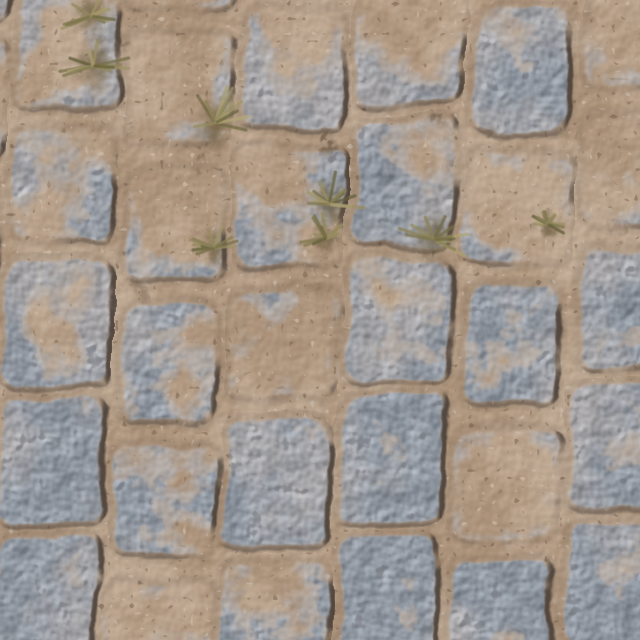
Give the GLSL for this texture, as a Shadertoy shader.

```glsl
// Worn blue-grey cobblestones half buried in tan sand, with cracks and dry grass tufts.

vec2 hash22(vec2 p) {
    vec3 q = fract(p.xyx * vec3(0.1031, 0.1030, 0.0973));
    q += dot(q, q.yzx + 33.33);
    return fract((q.xx + q.yz) * q.zy);
}

float cornerSlope(vec2 cell, vec2 corner, vec2 f) {
    float angle = 6.2832 * hash22(cell + corner + 70.0).x;
    return dot(vec2(cos(angle), sin(angle)), f - corner);
}

float gradientNoise(vec2 p) {
    vec2 i = floor(p), f = fract(p);
    vec2 u = f * f * f * (f * (f * 6.0 - 15.0) + 10.0);
    float low = mix(cornerSlope(i, vec2(0, 0), f), cornerSlope(i, vec2(1, 0), f), u.x);
    float high = mix(cornerSlope(i, vec2(0, 1), f), cornerSlope(i, vec2(1, 1), f), u.x);
    return 1.4 * mix(low, high, u.y);
}

float fbm(vec2 p) {
    float sum = 0.0, amp = 0.6;
    for (int i = 0; i < 5; i++) {
        sum += amp * gradientNoise(p);
        p = mat2(1.6, 1.2, -1.2, 1.6) * p + 7.3;
        amp *= 0.52;
    }
    return sum;
}

float roughness(vec2 p) {
    return gradientNoise(p * vec2(48.0, 58.0)) + 0.7 * gradientNoise(p * 105.0 + 9.0);
}

float roundedBox(vec2 p, vec2 halfSize, float radius) {
    vec2 d = abs(p) - halfSize + radius;
    return length(max(d, 0.0)) + min(max(d.x, d.y), 0.0) - radius;
}

float segmentDistance(vec2 p, vec2 a, vec2 b) {
    vec2 pa = p - a, ba = b - a;
    return length(pa - ba * clamp(dot(pa, ba) / dot(ba, ba), 0.0, 1.0));
}

// Each tuft grows from a joint; blades fan out and narrow into the blur.
vec3 addGrass(vec3 color, vec2 p) {
    for (int t = 0; t < 8; t++) {
        vec2 h = hash22(vec2(t, 41));
        vec2 root = vec2((float(t % 5) + 0.8) * 0.178 + 0.02 * h.x, 0.56 + 0.42 * h.y);
        float size = mix(0.018, 0.048, hash22(vec2(t, 17)).x);
        vec2 d = p - root;
        if (length(d) > size * 1.6) continue;
        float clump = smoothstep(size, 0.0, length(d * vec2(1.3, 0.9)) + 0.02 * fbm(p * 40.0));
        color = mix(color, vec3(0.42, 0.36, 0.25), 0.7 * clump);
        for (int b = 0; b < 12; b++) {
            vec2 r = hash22(vec2(b, t + 5));
            float angle = 1.57 + (r.x - 0.5) * 4.2;
            vec2 tip = size * (0.5 + 0.8 * r.y) * vec2(cos(angle), sin(angle));
            float blade = smoothstep(0.0042, 0.0008, segmentDistance(d, tip * 0.1, tip));
            vec3 bladeColor = mix(vec3(0.38, 0.36, 0.22), vec3(0.70, 0.65, 0.46), fract(r.x * 7.0 + r.y));
            color = mix(color, bladeColor, 0.75 * blade);
        }
    }
    return color;
}

void mainImage(out vec4 fragColor, in vec2 fragCoord) {
    vec2 p = fragCoord / iResolution.y;

    // Stone layout: columns with staggered, uneven blocks
    vec2 q = p + 0.014 * vec2(fbm(p * 9.0), fbm(p * 9.0 + 31.0));
    q.x -= 0.04 * q.y - 0.02;
    vec2 pitch = vec2(0.178, 0.215);
    float column = floor(q.x / pitch.x);
    q.y += pitch.y * hash22(vec2(column, 3)).x * 0.6;
    vec2 cell = vec2(column, floor(q.y / pitch.y));
    vec2 id = hash22(cell + 12.0);
    vec2 local = q - (cell + 0.5) * pitch;
    vec2 halfSize = vec2(0.070 + 0.012 * id.x, 0.080 + 0.018 * id.y);
    float edge = roundedBox(local, halfSize, 0.022);

    // Sand cover: hollows fill first, lower stones stay barer
    float bare = 0.62 * fbm(p * 6.5 + 4.0) + 0.5 * (id.y - 0.5) + 0.22 * (0.4 - p.y);
    bare += 0.22 * smoothstep(-0.06, 0.0, edge) - 0.9 * local.y - 0.03;
    float block = smoothstep(0.004, -0.004, edge);
    float dust = block * smoothstep(-0.10, 0.05, bare);
    float stone = block * smoothstep(0.05, 0.15, bare + 0.12 * fbm(p * 30.0));

    // Relief lit from the upper left
    float relief = roughness(p) - roughness(p + vec2(-0.004, 0.005));
    float broad = fbm(p * 5.0 + 50.0);
    float mottled = fbm(p * 24.0 + 20.0);

    // Sand with fine grains, pits and pale grit
    vec3 color = mix(vec3(0.675, 0.575, 0.48), vec3(0.74, 0.655, 0.57), smoothstep(-0.4, 0.4, broad + 0.5 * mottled));
    color += 0.035 * relief;
    float grit = gradientNoise(p * 85.0 + 3.0);
    color = mix(color, vec3(0.50, 0.41, 0.33), 0.6 * smoothstep(0.50, 0.75, grit));
    color = mix(color, vec3(0.82, 0.76, 0.70), 0.6 * smoothstep(0.52, 0.75, -grit));
    color *= 1.0 - 0.07 * smoothstep(0.012, 0.0, abs(edge - 0.008));

    // Dusty pale rims, then clean blue-grey faces
    vec3 dusty = vec3(0.685, 0.66, 0.645) + 0.06 * mottled + 0.05 * relief;
    color = mix(color, dusty, 0.9 * dust);
    vec3 face = mix(vec3(0.55, 0.585, 0.63), vec3(0.655, 0.65, 0.66), smoothstep(-0.25, 0.45, broad + 0.5 * p.y - 0.2));
    face += 0.13 * mottled + 0.085 * relief;
    face = mix(face, vec3(0.41, 0.42, 0.45), 0.5 * smoothstep(0.25, 0.6, mottled - 0.3 * relief));
    color = mix(color, face, 0.92 * stone);

    // Shadowed cracks on the right and lower sides
    float side = smoothstep(0.0, 0.012, local.x - halfSize.x + 0.008);
    float below = 0.5 * smoothstep(0.0, 0.012, -local.y - halfSize.y + 0.006);
    float crack = smoothstep(0.0075, 0.002, abs(edge - 0.004)) * max(side, below);
    crack *= smoothstep(-0.02, 0.22, bare + 0.25 * gradientNoise(p * 14.0));
    color = mix(color, vec3(0.27, 0.235, 0.21), 0.85 * crack);

    // Brown debris gathered in the upper joints
    float debris = smoothstep(0.22, 0.5, fbm(p * 11.0 + 80.0)) * smoothstep(-0.02, 0.008, edge);
    debris *= smoothstep(0.35, 0.7, p.y) * smoothstep(-0.25, 0.3, mottled + 0.4 * relief);
    color = mix(color, vec3(0.42, 0.34, 0.27), 0.75 * debris);

    color = addGrass(color, p);
    fragColor = vec4(clamp(color, 0.0, 1.0), 1.0);
}
```
